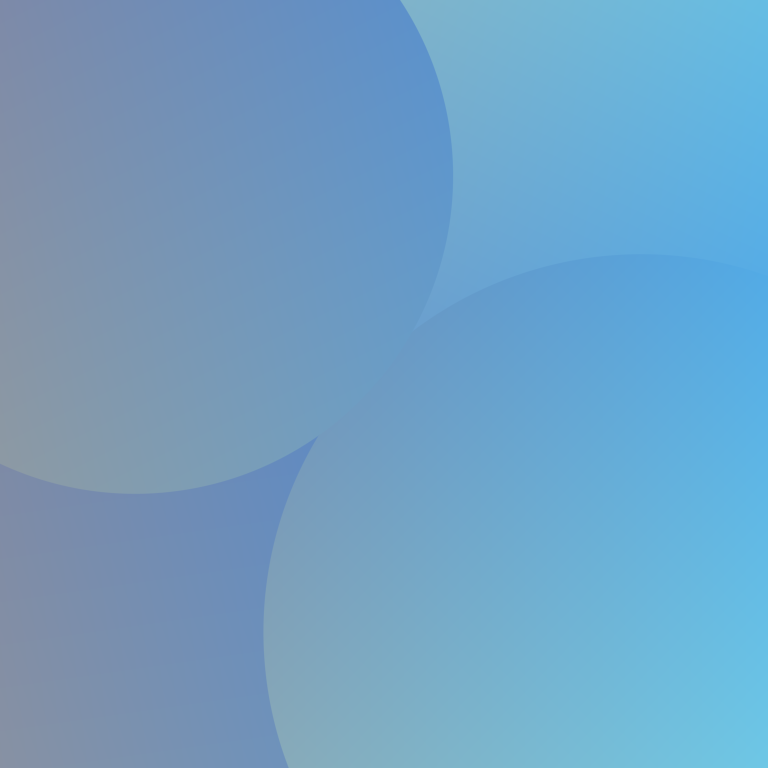
Write a Shadertoy shader that draws this background.

```glsl
#define UPPER_CENTER vec2(0.176, 0.771)
#define UPPER_RADIUS 0.414
#define LOWER_CENTER vec2(0.835, 0.177)
#define LOWER_RADIUS 0.492

// Linear colour ramp: colour at the lower left plus its slope along each axis
vec3 ramp(vec2 p, vec3 base, vec3 slopeX, vec3 slopeY) {
    return base + slopeX * p.x + slopeY * p.y;
}

// Antialiased coverage of a disc
float disc(vec2 p, vec2 center, float radius, float pixel) {
    float d = length(p - center) - radius;
    return 1.0 - smoothstep(-0.75 * pixel, 0.75 * pixel, d);
}

// Two panels that meet along the line through both disc centres
vec3 backdrop(vec2 p) {
    vec3 dusk = ramp(p, vec3(0.53, 0.57, 0.64), vec3(-0.26, 0.01, 0.25), vec3(-0.10, -0.07, 0.03));
    vec3 sky = ramp(p, vec3(0.43, 0.477, 0.71), vec3(-0.21, 0.083, 0.21), vec3(0.18, 0.18, -0.03));
    vec2 axis = LOWER_CENTER - UPPER_CENTER;
    vec2 offset = p - UPPER_CENTER;
    float side = axis.x * offset.y - axis.y * offset.x;
    return mix(dusk, sky, step(0.0, side));
}

void mainImage(out vec4 fragColor, in vec2 fragCoord) {
    vec2 p = fragCoord / iResolution.xy;
    float pixel = 1.0 / min(iResolution.x, iResolution.y);

    vec3 lowerColor = ramp(p, vec3(0.59, 0.605, 0.627), vec3(-0.16, 0.175, 0.273), vec3(-0.164, -0.17, 0.0));
    vec3 upperColor = ramp(p, vec3(0.59, 0.64, 0.63), vec3(-0.24, 0.05, 0.25), vec3(-0.10, -0.10, 0.03));

    // Layers from back to front
    vec3 color = backdrop(p);
    color = mix(color, lowerColor, disc(p, LOWER_CENTER, LOWER_RADIUS, pixel));
    color = mix(color, upperColor, disc(p, UPPER_CENTER, UPPER_RADIUS, pixel));

    fragColor = vec4(clamp(color, 0.0, 1.0), 1.0);
}
```
